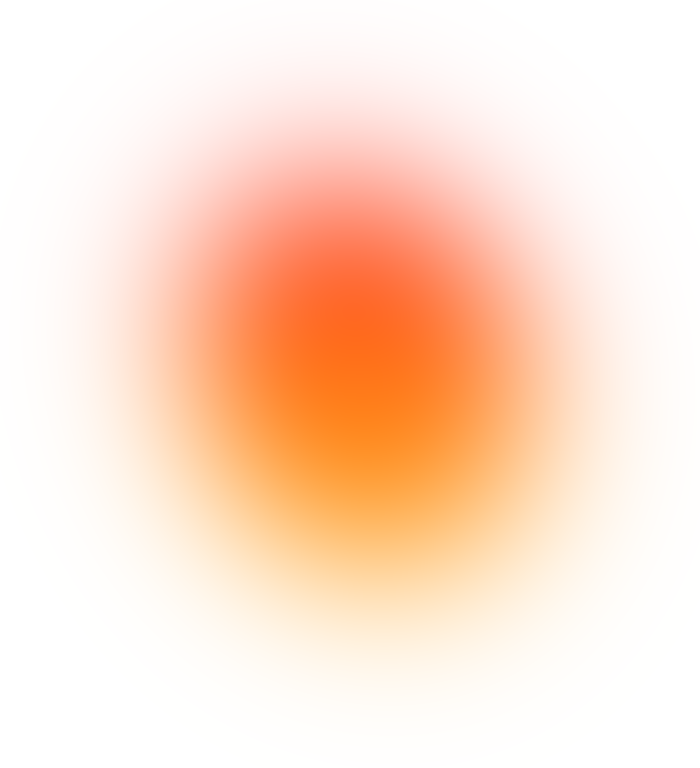
A WebGL 2 fragment shader for this background:

```glsl
#version 300 es
precision highp float;

uniform vec2 u_resolution;
out vec4 outColor;

// Lengths are in canvas heights, measured from the bottom centre.
const vec3 PAPER = vec3(1.0);
const vec3 CORAL = vec3(1.0, 0.08, 0.0);
const vec3 AMBER = vec3(1.0, 0.60, 0.0);

const vec2 GLOW_CENTER = vec2(0.013, 0.507);
const vec2 GLOW_RADII = vec2(0.213, 0.235);
const float GLOW_LEAN = -0.09;
const float GLOW_STRENGTH = 0.90;
const float FALLOFF_RATE = 0.70;
const float FALLOFF_POWER = 2.6;

const float BLEND_HEIGHT = 0.564;
const float BLEND_SOFTNESS = 0.117;

// Soft leaning ellipse with a broad core and a quickly fading rim.
float glowCoverage(vec2 p) {
    vec2 offset = p - GLOW_CENTER;
    offset.x -= GLOW_LEAN * offset.y;
    float radius = length(offset / GLOW_RADII);
    return GLOW_STRENGTH * exp(-FALLOFF_RATE * pow(radius, FALLOFF_POWER));
}

// Amber below, coral above, joined by a logistic ramp.
vec3 glowColor(float height) {
    float ramp = 1.0 / (1.0 + exp((BLEND_HEIGHT - height) / BLEND_SOFTNESS));
    return mix(AMBER, CORAL, ramp);
}

void main() {
    vec2 p = gl_FragCoord.xy / u_resolution.y;
    p.x -= 0.5 * u_resolution.x / u_resolution.y;

    vec3 color = mix(PAPER, glowColor(p.y), glowCoverage(p));
    outColor = vec4(color, 1.0);
}
```
